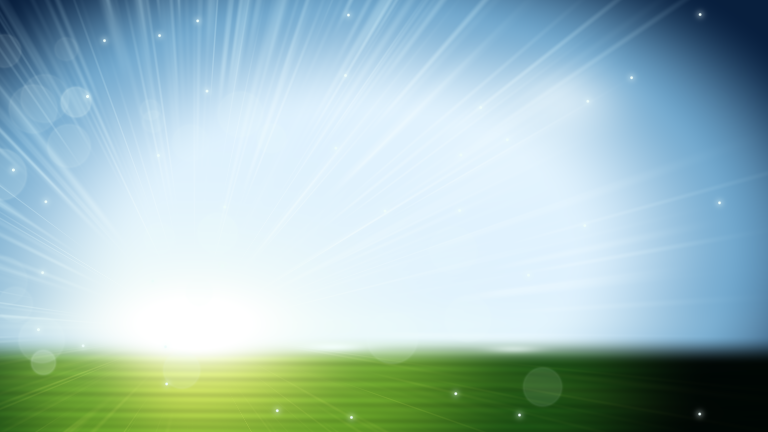
Write a Shadertoy shader that draws this background.

```glsl
#define SUN vec2(0.45, 0.235)
#define HORIZON 0.19
#define SKY_CENTER vec2(0.83, 0.42)
#define SKY_RADII vec2(0.86, 0.56)
#define RAY_STRENGTH 0.34
#define RAY_LAYERS 4
#define DISC_COUNT 24
#define DISC_OPACITY 0.22
#define SPARK_GRID 7.0
#define TAU 6.28318

float hash(vec2 p) {
    return fract(sin(dot(p, vec2(127.1, 311.7))) * 4375.85);
}

// Soft elliptical spot, 1 at its centre
float glow(vec2 p, vec2 center, vec2 radii) {
    vec2 q = (p - center) / radii;
    return exp(-dot(q, q));
}

// One angular cell per ray, each with its own start, length and width
float rayLayer(vec2 v, float count, float seed) {
    float s = atan(v.y, v.x) / TAU * count;
    vec2 id = vec2(floor(s), seed);
    float r = length(v);
    float start = 0.1 + 0.65 * hash(id + 3.3);
    float span = 0.25 + 0.5 * hash(id + 7.7);
    float width = mix(0.2, 0.5, hash(id + 5.1));
    float across = smoothstep(width, 0.0, abs(fract(s) - 0.5));
    float along = smoothstep(start, start + 0.15, r)
                * smoothstep(start + span + 0.2, start + 0.15, r);
    return pow(hash(id), 2.5) * across * along;
}

float rays(vec2 v) {
    float sum = 0.0;
    for (int i = 0; i < RAY_LAYERS; i++) {
        float k = float(i);
        sum += rayLayer(v, 60.0 + 70.0 * k, k + 1.0);
    }
    return sum;
}

vec3 skyColor(vec2 p) {
    const vec3 pale = vec3(0.87, 0.945, 0.995);
    const vec3 mid = vec3(0.43, 0.65, 0.80);
    const vec3 navy = vec3(0.03, 0.12, 0.24);
    float r = length((p - SKY_CENTER) / SKY_RADII);
    vec3 c = mix(pale, mid, smoothstep(0.56, 1.08, r));
    c = mix(c, navy, smoothstep(0.98, 1.42, r));
    // Bright haze toward the upper right
    float haze = 0.55 * glow(p, vec2(1.31, 0.77), vec2(0.12, 0.08))
               + 0.3 * glow(p, vec2(1.15, 0.65), vec2(0.22, 0.14));
    return mix(c, vec3(0.94, 0.98, 1.0), haze);
}

vec3 groundColor(vec2 p) {
    const vec3 lime = vec3(0.76, 0.84, 0.27);
    const vec3 green = vec3(0.38, 0.60, 0.13);
    const vec3 forest = vec3(0.10, 0.30, 0.07);
    const vec3 black = vec3(0.0, 0.025, 0.015);
    vec2 v = p - vec2(SUN.x, 0.17);
    // The left edge falls off faster than the right
    v.x *= v.x < 0.0 ? 1.35 : 0.9;
    float r = length(v * vec2(1.0, 1.5));
    vec3 c = mix(lime, green, smoothstep(0.05, 0.4, r));
    c = mix(c, forest, smoothstep(0.36, 0.75, r));
    c = mix(c, black, smoothstep(0.72, 1.08, r));
    float bands = sin(p.y * 190.0 + sin(p.x * 4.0)) + sin(p.y * 333.0 + p.x * 3.0);
    return c * (1.0 + 0.035 * bands);
}

// Translucent discs, denser toward the left
float discs(vec2 p) {
    float sum = 0.0;
    for (int i = 0; i < DISC_COUNT; i++) {
        vec2 id = vec2(float(i), 2.7);
        vec2 center = vec2(1.5 * pow(hash(id), 1.6), 0.1 + 0.85 * hash(id + 4.2));
        float radius = mix(0.022, 0.06, hash(id + 9.4));
        float d = length(p - center) - radius;
        float rim = 0.25 * smoothstep(0.006, 0.0, abs(d));
        sum += (smoothstep(0.003, -0.003, d) + rim) * mix(0.3, 1.0, hash(id + 6.8));
    }
    return min(sum, 1.8) * DISC_OPACITY;
}

// One tiny light in some of the grid cells
float sparks(vec2 p) {
    vec2 id = floor(p * SPARK_GRID);
    vec2 offset = 0.2 + 0.6 * vec2(hash(id + 1.3), hash(id + 8.6));
    float d = length(fract(p * SPARK_GRID) - offset) / SPARK_GRID;
    float lit = step(0.5, hash(id + 2.9));
    return lit * (0.8 * smoothstep(0.005, 0.001, d) + 0.25 * exp(-d * d * 9000.0));
}

void mainImage(out vec4 fragColor, in vec2 fragCoord) {
    vec2 p = fragCoord / iResolution.y;
    vec2 fromSun = p - SUN;
    float sky = smoothstep(HORIZON - 0.035, HORIZON + 0.035, p.y);
    vec3 color = mix(groundColor(p), skyColor(p), sky);

    // Rays, yellow on the ground and pale blue above
    vec3 rayColor = mix(vec3(0.75, 0.8, 0.25), vec3(0.75, 0.92, 1.0), sky);
    float fade = mix(exp(-2.0 * length(fromSun)), 1.0, sky);
    color += (1.0 - color) * rayColor * rays(fromSun) * RAY_STRENGTH * fade;

    // Light along the horizon
    float mist = 0.55 * glow(p, vec2(0.55, 0.24), vec2(0.75, 0.055));
    float strips = 0.7 * glow(p, vec2(0.77, 0.197), vec2(0.08, 0.011))
                 + 0.5 * glow(p, vec2(1.19, 0.192), vec2(0.06, 0.009));
    color = mix(color, vec3(0.93, 0.99, 0.98), min(mist + strips, 1.0));

    // Sun halo and burned-out core
    float halo = 0.75 * glow(p, SUN + vec2(0.0, 0.05), vec2(0.43, 0.21));
    color = mix(color, vec3(0.97, 1.0, 0.97), halo * mix(0.35, 1.0, sky));
    float core = 1.6 * glow(p, SUN + vec2(0.0, 0.015), vec2(0.19, 0.085));
    color = mix(color, vec3(1.0), min(core, 1.0));

    color = mix(color, vec3(0.93, 0.99, 0.98), min(discs(p) + sparks(p), 1.0));
    fragColor = vec4(clamp(color, 0.0, 1.0), 1.0);
}
```
